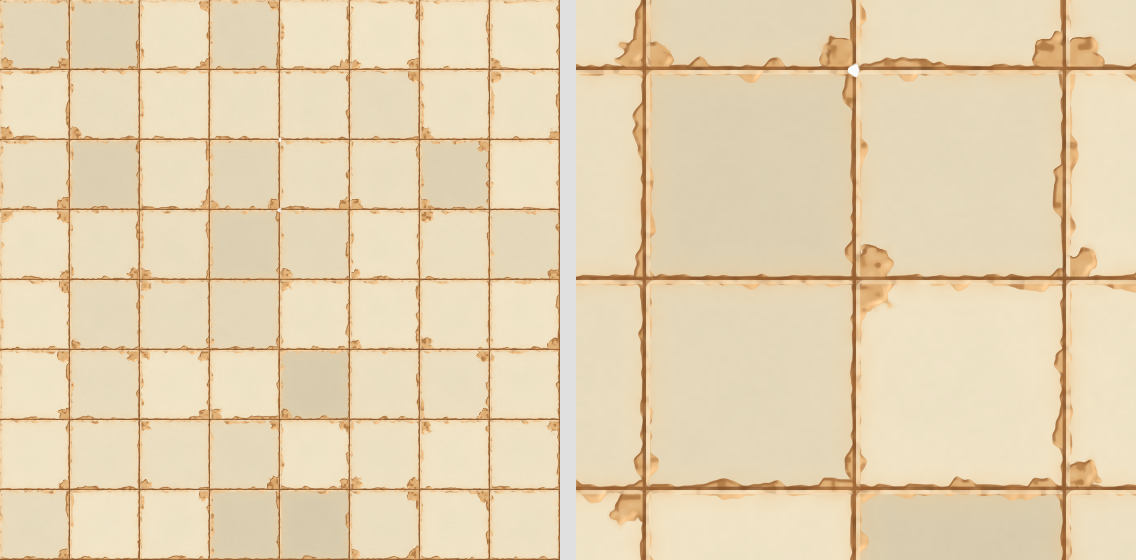
Left: the whole. Right: its middle third, enlarged.
This texture is drawn by a Shadertoy shader. Its source:

```glsl
const float TILES = 8.0;
const vec3 CREAM = vec3(0.940, 0.892, 0.780);
const vec3 STONE = vec3(0.835, 0.785, 0.670);
const vec3 STAIN = vec3(0.920, 0.770, 0.570);
const vec3 OCHRE = vec3(0.830, 0.610, 0.360);
const vec3 RUST = vec3(0.600, 0.370, 0.180);
const vec3 UMBER = vec3(0.480, 0.310, 0.170);
const vec3 GLINT = vec3(0.970, 0.910, 0.790);

float hash(vec2 p) {
    return fract(sin(dot(p, vec2(12.9898, 78.233))) * 43758.5453);
}

// Value noise that wraps after a whole number of cells
float noise(vec2 p, float period) {
    vec2 i = floor(p), f = fract(p);
    f = f * f * (3.0 - 2.0 * f);
    vec2 a = mod(i, period), b = mod(i + 1.0, period);
    return mix(mix(hash(a), hash(vec2(b.x, a.y)), f.x),
               mix(hash(vec2(a.x, b.y)), hash(b), f.x), f.y);
}

// Coverage of a line of the given width, measured from an edge
float line(float dist, float width, float aa) {
    return 1.0 - smoothstep(width - 0.5 * aa, width + 0.5 * aa, dist);
}

// Depth of material lost along one side
float sideLoss(float dist, float along, float seed) {
    float broad = noise(vec2(along * 8.0, seed), 4096.0);
    float fine = noise(vec2(along * 27.0, seed + 53.0), 4096.0);
    return 0.012 + 0.036 * smoothstep(0.58, 0.92, broad) + 0.018 * fine - dist;
}

// Depth of a ragged corner break; q is measured inward from the corner
float cornerLoss(vec2 q, float chance, vec2 seed) {
    float size = mix(0.070, 0.115, hash(seed + 4.7));
    float ragged = noise(q * 24.0 + seed * 19.0, 4096.0) - 0.5;
    float lobe = size - length(q - 0.065) + 0.070 * ragged;
    return hash(seed) < chance ? lobe : -1.0;
}

// Positive inside chipped areas
float wear(vec2 p, vec2 id) {
    vec4 sides = vec4(p, 1.0 - p);
    vec4 chances = vec4(0.27, 0.27, 0.11, 0.20);
    float loss = -1.0;
    for (int i = 0; i < 4; i++) {
        float k = float(i);
        float along = i % 2 == 0 ? p.y : p.x;
        float seed = id.x * 37.0 + id.y * 301.0 + k * 7.0;
        vec2 corner = vec2(float(i % 2), float(i / 2));
        loss = max(loss, sideLoss(sides[i], along, seed));
        loss = max(loss, cornerLoss(abs(p - corner), chances[i], id + 11.0 * k + 3.0));
    }
    return loss;
}

// Glaze tone, a little greyer towards the middle of the tile
vec3 glaze(vec2 uv, vec2 id, float inset) {
    float age = hash(id + 31.0);
    float cloud = noise(uv * 40.0, 40.0) - 0.5;
    float grain = noise(uv * 256.0, 256.0) - 0.5;
    float tone = 0.75 * pow(age, 5.0) + 0.20 * age;
    vec3 color = mix(CREAM, STONE, tone);
    color += vec3(0.022, 0.014, 0.006) * exp(-inset * 8.0);
    return color + 0.007 * cloud + 0.008 * grain;
}

// Ochre body of a chip, shaded from its slope
vec3 brokenClay(float relief, float grit) {
    vec3 color = mix(OCHRE, STAIN, 0.65 * grit);
    color = mix(color, RUST, 0.85 * smoothstep(0.10, 0.95, -relief));
    color = mix(color, RUST, 0.60 * smoothstep(0.40, 0.10, grit));
    return color + 0.08 * max(relief, 0.0);
}

void mainImage(out vec4 fragColor, in vec2 fragCoord) {
    vec2 uv = fragCoord / iResolution.xy;
    vec2 grid = uv * TILES;
    vec2 id = mod(floor(grid), TILES);
    vec2 p = fract(grid);
    float aa = 1.5 * TILES / min(iResolution.x, iResolution.y);
    vec2 inner = min(p, 1.0 - p);
    float inset = min(inner.x, inner.y);
    float mottled = noise(uv * 96.0, 96.0);

    // Glazed face and the stain creeping in from its border
    vec3 color = glaze(uv, id, inset);
    float stain = exp(-inset * 24.0) * mix(0.25, 0.90, mottled);
    color = mix(color, STAIN, stain);

    // Chipped edges and corners, lit from the upper left
    float depth = wear(p, id);
    float next = wear(p + vec2(0.016, -0.016), id);
    float slope = clamp(depth, -0.02, 0.024) - clamp(next, -0.02, 0.024);
    float grit = noise(uv * 224.0, 224.0);
    float chipped = smoothstep(-0.5 * aa, 0.5 * aa, depth);
    float rim = exp(-abs(depth) * 60.0) * step(0.08, inset + depth);
    color = mix(color, STAIN, 0.50 * rim);
    color = mix(color, brokenClay(slope / 0.02, grit), 0.92 * chipped);

    // Soft bevel at the left and top, thin joint at the right and bottom
    float bevel = max(line(p.x, 0.020, aa), line(1.0 - p.y, 0.020, aa));
    float joint = max(line(1.0 - p.x, 0.016, aa), line(p.y, 0.016, aa));
    color = mix(color, GLINT, bevel * mix(0.80, 0.35, mottled));
    color = mix(color, mix(UMBER, RUST, mottled), mix(0.90, 0.65, grit) * joint);

    // Rounded tile corners, very few of them broken through to white
    vec2 bend = max(0.045 - inner, 0.0);
    float node = smoothstep(-0.5 * aa, 0.5 * aa, length(bend) - 0.045);
    color = mix(color, RUST, 0.50 * node);
    vec2 crossing = mod(floor(grid + 0.5), TILES);
    float gap = length(fract(grid + 0.5) - 0.5) + 0.030 * grit;
    float bare = line(gap, 0.040, aa) * step(0.93, hash(crossing + 67.0));
    color = mix(color, vec3(0.98), bare);

    fragColor = vec4(clamp(color, 0.0, 1.0), 1.0);
}
```
